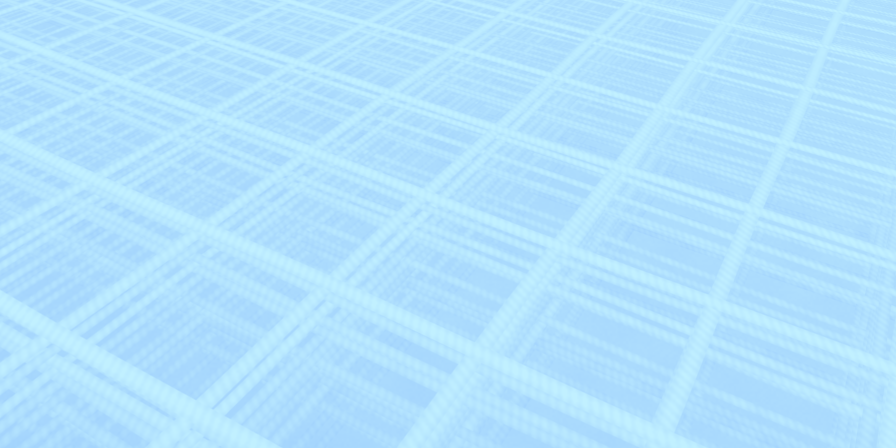
Write a WebGL 2 fragment shader that draws this pattern.

```glsl
#version 300 es
precision highp float;
// A stack of welded steel meshes seen obliquely, in pale blue tones.
// Each half layer is a set of parallel ribbed bars on a plane in perspective;
// the planes are painted from the deepest to the top one.
uniform vec2 u_resolution;
out vec4 fragColor;

const int HALF_LAYERS = 22;
const float LAYER_STEP = 0.058;   // depth between half layers, in cells
const float RIBS_PER_CELL = 18.0;
const vec3 SHADOW_BLUE = vec3(0.640, 0.830, 0.990);
const vec3 LIGHT_BLUE = vec3(0.755, 0.940, 1.000);

// Projected axes of the mesh plane, its origin and the downward direction
const vec3 AXIS_A = vec3(0.2282, -0.1587, -0.0791);
const vec3 AXIS_B = vec3(0.3460, 0.2728, 0.1572);
const vec3 ORIGIN = vec3(0.4375, 0.5, 1.0);
const vec3 DOWN = vec3(0.120, -0.223, 0.135);

float hash(vec2 p) {
  return fract(sin(dot(p, vec2(127.1, 311.7))) * 43758.5453);
}

float noise(vec2 p) {
  vec2 cell = floor(p), f = fract(p);
  f = f * f * (3.0 - 2.0 * f);
  float low = mix(hash(cell), hash(cell + vec2(1.0, 0.0)), f.x);
  float high = mix(hash(cell + vec2(0.0, 1.0)), hash(cell + 1.0), f.x);
  return mix(low, high, f.y);
}

// Canvas point to mesh coordinates on the plane at a given depth
vec2 meshCoords(vec2 point, float depth) {
  vec3 q = inverse(mat3(AXIS_A, AXIS_B, ORIGIN + depth * DOWN)) * vec3(point, 1.0);
  return q.xy / q.z;
}

// Parallel bars: returns tone and coverage; q.x runs along, q.y across
vec2 bars(vec2 q, float layer, float depthShare, float halfWidth) {
  vec2 pixel = fwidth(q);
  float isBelow = step(1.5, layer);
  float index = floor(q.y + 0.5);
  float seed = hash(vec2(index, layer));

  // Loose stacking and slight bends
  float shift = isBelow * (0.17 * (hash(vec2(layer, 7.3)) - 0.5) + 0.06 * (seed - 0.5));
  float bend = 0.009 * sin(q.x * 1.7 + seed * 6.28);
  float across = q.y - index - shift - bend;
  float edge = abs(across);
  float soft = max(pixel.y, 0.004) * 0.75;
  float coverage = 1.0 - smoothstep(halfWidth - soft, halfWidth + soft, edge);
  coverage *= min(1.0, 2.0 * halfWidth / pixel.y);

  // Oblique ribs fade where they get too fine
  float ribFade = 1.0 - smoothstep(0.2, 0.55, pixel.x * RIBS_PER_CELL);
  float ribs = sin(6.2832 * (q.x * RIBS_PER_CELL + across * 9.0)) * ribFade;
  float flecks = noise(vec2(q.x * 9.0, index * 5.0 + layer * 3.7)) - 0.5;
  float rim = smoothstep(0.2, 1.0, edge / halfWidth);

  float tone = mix(0.96, 0.24, pow(depthShare, 0.65));
  tone += 0.09 * ribs + (0.08 + 0.28 * depthShare) * flecks;
  tone += isBelow * 0.22 * (seed - 0.5) - 0.22 * rim;
  return vec2(tone, coverage);
}

void main() {
  vec2 point = gl_FragCoord.xy / u_resolution.y;

  // Dim floor, hazier towards the far right
  float haze = clamp(0.10 * point.x + 0.16 * point.y, 0.0, 0.4);
  float tone = 0.06 + haze + 0.12 * (noise(point * 14.0) - 0.5);

  // Bars from the bottom up, directions alternating
  for (int k = HALF_LAYERS - 1; k >= 0; k--) {
    float layer = float(k);
    float depthShare = layer / float(HALF_LAYERS - 1);
    vec2 q = meshCoords(point, layer * LAYER_STEP);
    vec2 along = k % 2 == 0 ? q : q.yx;
    float halfWidth = k < 2 ? 0.050 : 0.036;
    vec2 bar = bars(along, layer, depthShare, halfWidth);
    float barTone = bar.x + 0.6 * haze * depthShare;
    tone = mix(tone, barTone, bar.y * mix(1.0, 0.75, depthShare));
  }

  // Fine grain of the steel
  tone += 0.08 * (noise(point * 170.0) - 0.5);
  fragColor = vec4(mix(SHADOW_BLUE, LIGHT_BLUE, clamp(tone, 0.0, 1.0)), 1.0);
}
```
